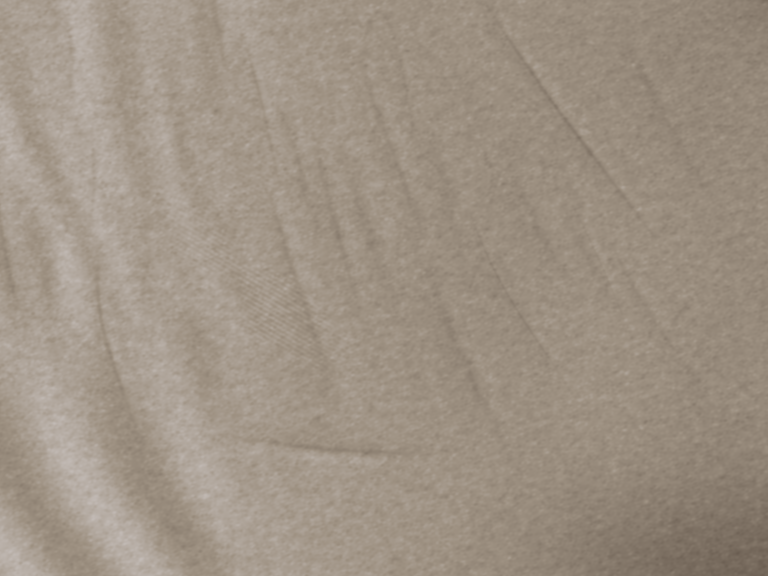
Write a WebGL 2 fragment shader that draws this texture.

```glsl
#version 300 es
precision highp float;
// Rumpled beige cloth in soft light: a fan of creases running down to the right,
// broad folds at the lower left, and a woven grain. Creases are bent strokes with
// a soft shadow, folds are layered sines, and the grain is scattered cellular specks.

uniform vec2 u_resolution;
out vec4 fragColor;

const vec3 CLOTH = vec3(0.62, 0.57, 0.51);
const vec3 LIT = vec3(0.69, 0.65, 0.61);
const vec3 SHADE = vec3(0.45, 0.40, 0.35);
const float LIT_STEP = 0.07;       // tone that reaches LIT
const float SHADE_STEP = 0.17;     // tone that reaches SHADE
const float BASE_TONE = -0.010;
const float LEFT_GLOW = 0.062;
const float DRIFT_DEPTH = 0.015;
const int CREASES = 30;
const float CREASE_DEPTH = 0.060;
const float FOLD_PERIOD = 0.225;
const float FOLD_DEPTH = 0.066;
const float RIPPLE_DEPTH = 0.026;
const float GRAIN = 0.046;
const float TWILL_LINES = 125.0;
const float TWILL_DEPTH = 0.014;
const float PI = 3.14159;

vec2 hash2(vec2 p) {
  vec3 q = fract(vec3(p.xyx) * vec3(0.1031, 0.1030, 0.0973));
  q += dot(q, q.yzx + 33.33);
  return fract((q.xx + q.yz) * q.zy);
}

// Soft light and dark specks, one per cell, centred on zero
float specks(vec2 p) {
  vec2 cell = floor(p), f = p - cell;
  float sum = 0.0;
  for (int y = -1; y <= 1; y++)
    for (int x = -1; x <= 1; x++) {
      vec2 o = vec2(x, y);
      float d = length(o + hash2(cell + o + 200.0) - f);
      float level = hash2(cell + o + 671.0).x - 0.5;
      sum += level * (1.0 - smoothstep(0.0, 1.0, d));
    }
  return sum;
}

// Slow layered sines, about -1 to 1
float drift(vec2 p) {
  return 0.5 * sin(p.x * 5.1 + 1.7 * sin(p.y * 3.7 + 0.6))
       + 0.3 * sin(p.y * 8.3 - p.x * 4.0 + 1.3 * sin(p.x * 7.0))
       + 0.2 * sin(p.x * 15.0 + p.y * 9.0 + 2.0 * sin(p.y * 6.0));
}

float bell(float x) { return exp(-x * x); }

// Dark valley inside a wide soft shadow, with a paler flank beside it
float valley(float across, float width) {
  float a = across / width;
  return 0.4 * bell((a - 3.0) / 2.2) - 0.8 * bell(a) - 0.35 * bell((a + 2.0) / 3.5);
}

// Downward stroke; slope is the sideways run for each unit of fall
float crease(vec2 p, vec2 start, float slope, float len, float bend, float width) {
  vec2 dir = normalize(vec2(slope, -1.0));
  vec2 q = p - start;
  float along = dot(q, dir) / len;
  float across = dot(q, vec2(-dir.y, dir.x)) + bend * sin(along * PI * 1.5);
  float ends = smoothstep(0.0, 0.35, along) * (1.0 - smoothstep(0.5, 1.0, along));
  return ends * valley(across, width);
}

// Scattered creases, upright at the left and leaning more to the right
float creaseFan(vec2 p) {
  float sum = 0.0;
  for (int i = 0; i < CREASES; i++) {
    float n = float(i);
    vec2 a = hash2(vec2(n, 3.0)), b = hash2(vec2(n, 17.0)), c = hash2(vec2(n, 41.0));
    float x = (n + a.x) / float(CREASES) * 1.1 - 0.02;
    float y = mix(0.45, 1.12, a.y);
    float slope = 0.04 + 0.48 * x + 0.16 * (b.x - 0.5);
    float len = mix(0.2, 0.5, b.y);
    float width = mix(0.003, 0.016, c.x * c.x) * mix(1.4, 0.8, smoothstep(0.1, 0.7, x));
    float depth = mix(0.4, 1.0, c.y) * mix(1.0, 0.5, smoothstep(0.4, 1.0, x));
    sum += depth * crease(p, vec2(x, y), slope, len, 0.03 * (c.y - 0.5), width);
  }
  return sum;
}

void main() {
  vec2 p = gl_FragCoord.xy / u_resolution.y;
  float right = u_resolution.x / u_resolution.y;

  // Broad light: paler left and lower middle, dim right side and corners
  float tone = BASE_TONE + DRIFT_DEPTH * drift(p);
  tone += LEFT_GLOW * (1.0 - smoothstep(0.05, 0.85, p.x));
  tone += 0.030 * bell(length((p - vec2(0.56, 0.10)) / vec2(0.42, 0.26)));
  tone -= 0.022 * smoothstep(0.95, right, p.x);
  tone -= 0.15 * bell(length((p - vec2(right, 0.0)) / vec2(0.38, 0.16)));
  tone -= 0.07 * exp(-length(p - vec2(right, 1.0)) * 18.0);

  // Wide folds at the lower left, soft upright ripples above
  float u = p.x + 0.6 * (p.y - 0.1) + 0.02 * sin(p.y * 11.0);
  float low = (1.0 - smoothstep(0.18, 0.50, p.y)) * (1.0 - smoothstep(0.30, 0.46, p.x));
  tone -= FOLD_DEPTH * low * (0.45 + cos((u - 0.09) * 2.0 * PI / FOLD_PERIOD));
  float high = smoothstep(0.3, 0.6, p.y) * (1.0 - smoothstep(0.1, 0.65, p.x));
  float v = p.x + 0.22 * p.y + 0.025 * sin(p.y * 9.0 + p.x * 6.0);
  tone += RIPPLE_DEPTH * high * (sin(v * 42.0) + 0.7 * sin(v * 71.0 + p.y * 8.0));

  // Fine creases, one long straight one, and a curved one near the bottom
  float lines = creaseFan(p);
  lines += 1.1 * crease(p, vec2(0.80, 1.06), 0.70, 0.68, 0.006, 0.0038);
  float sag = p.y - 0.213 - 0.3 * (p.x - 0.72) * (p.x - 0.72);
  float span = smoothstep(0.34, 0.54, p.x) * (1.0 - smoothstep(0.62, 0.78, p.x));
  lines += 1.2 * span * valley(-sag, 0.005);
  tone += CREASE_DEPTH * lines;

  // Slanted fibre specks and a small patch of visible twill
  vec2 g = mat2(0.94, -0.34, 0.34, 0.94) * p;
  tone += GRAIN * (specks(g * vec2(75.0, 135.0)) + specks(g * vec2(170.0, 230.0)));
  float patches = smoothstep(0.1, 0.6, drift(p * 2.3 + 4.0))
                * bell(length(p - vec2(0.42, 0.45)) * 5.0);
  tone += TWILL_DEPTH * patches * sin(2.0 * PI * TWILL_LINES * dot(p, vec2(0.5, 0.87)));

  vec3 colour = tone > 0.0 ? mix(CLOTH, LIT, tone / LIT_STEP)
                           : mix(CLOTH, SHADE, -tone / SHADE_STEP);
  fragColor = vec4(clamp(colour, 0.0, 1.0), 1.0);
}
```
